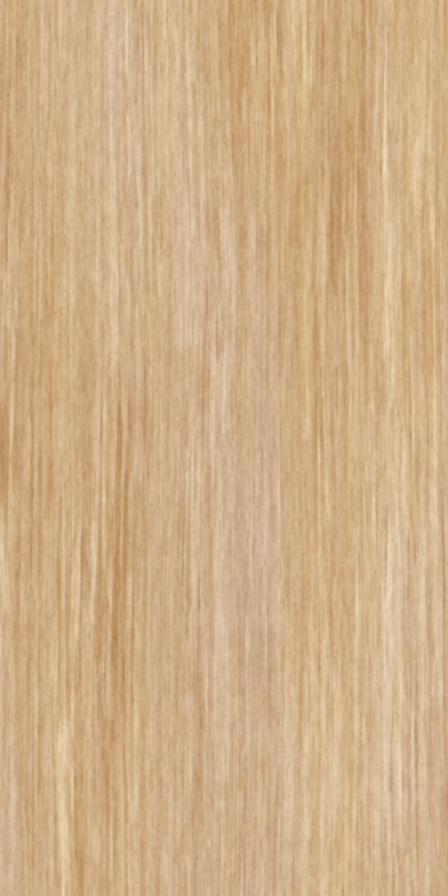
Reproduce this texture procedurally as a Shadertoy shader.

```glsl
// Pale straight-grained oak veneer: fine crisp vertical fibres over soft
// bands, broken by tiny pores and flecks, all from stretched cellular noise.
// Layered sines bend the grain a little; tone and warmth vary separately.

vec3 hash3(vec2 cell) {
    vec3 h = fract(cell.xyx * vec3(0.1031, 0.1030, 0.0973));
    h += dot(h, h.yxz + 33.33);
    return fract((h.xxy + h.yzz) * h.zyx);
}

// Cellular noise: jittered cell values blended by distance, about -0.5..0.5
float cells(vec2 q, float sharpness) {
    vec2 base = floor(q);
    vec2 sum = vec2(0.0);
    for (int j = -1; j <= 1; j++)
    for (int i = -1; i <= 1; i++) {
        vec2 cell = base + vec2(i, j);
        vec3 h = hash3(cell);
        vec2 d = q - cell - h.xy;
        sum += vec2(h.z - 0.5, 1.0) * exp(-sharpness * dot(d, d));
    }
    return sum.x / sum.y;
}

// Thin upright dashes of random depth, one per cell
float pores(vec2 q) {
    vec2 base = floor(q);
    float depth = 0.0;
    for (int j = -1; j <= 1; j++)
    for (int i = -1; i <= 1; i++) {
        vec2 cell = base + vec2(i, j);
        vec3 h = hash3(cell + 71.0);
        float d = length((q - cell - h.xy) / vec2(0.36, 0.5));
        depth = max(depth, h.z * h.z * (1.0 - smoothstep(0.2, 1.0, d)));
    }
    return depth;
}

void mainImage(out vec4 fragColor, in vec2 fragCoord) {
    vec2 p = fragCoord / iResolution.x;

    // Gentle sideways drift of the grain
    vec2 g = p;
    g.x += 0.005 * sin(p.y * 2.3 + p.x * 5.0)
         + 0.002 * sin(p.y * 5.1 - p.x * 9.0 + 1.7);
    g += 10.0;

    // Broad bands and growth streaks
    float band = cells(g * vec2(8.0, 0.9), 5.0);
    float streak = cells(g * vec2(24.0, 0.7) + 40.0, 5.0);
    float tone = 1.75 * band + 1.1 * streak;

    // Long hairline fibres, stronger in some bands than in others
    float grain = 1.0 + 0.9 * cells(g * vec2(11.0, 1.3) + 300.0, 5.0);
    float line = cells(g * vec2(68.0, 1.0) + 90.0, 6.0);
    float fibre = cells(g * vec2(128.0, 2.6) + 17.0, 7.0);
    float strand = cells(g * vec2(140.0, 11.0) + 190.0, 7.0);
    tone += grain * (1.5 * line + 3.0 * fibre + 2.2 * strand);

    // Minute flecks and pores
    tone += 1.6 * cells(g * vec2(150.0, 38.0) + 63.0, 7.0);
    tone += 1.1 * cells(g * vec2(150.0, 115.0) + 420.0, 7.0);
    tone += 0.15 - 1.0 * pores(g * vec2(115.0, 42.0));

    // Occasional long brown veins and pale patches
    float vein = cells(g * vec2(48.0, 0.9) + 130.0, 6.0);
    tone -= 0.7 * smoothstep(0.25, 0.48, vein);
    float palePatch = cells(g * vec2(10.0, 1.6) + 155.0, 5.0);
    tone += 0.6 * smoothstep(0.2, 0.48, palePatch);

    // Honey base, shifted by tone and by a slow change in warmth
    float warmth = cells(g * vec2(6.0, 0.9) + 210.0, 5.0)
                 + 0.6 * cells(g * vec2(38.0, 2.0) + 240.0, 6.0);
    vec3 honey = vec3(0.812, 0.687, 0.535);
    vec3 wood = honey + vec3(0.022, 0.033, 0.041) * tone
              + vec3(0.002, -0.010, -0.058) * warmth;
    fragColor = vec4(clamp(wood, 0.0, 1.0), 1.0);
}
```
